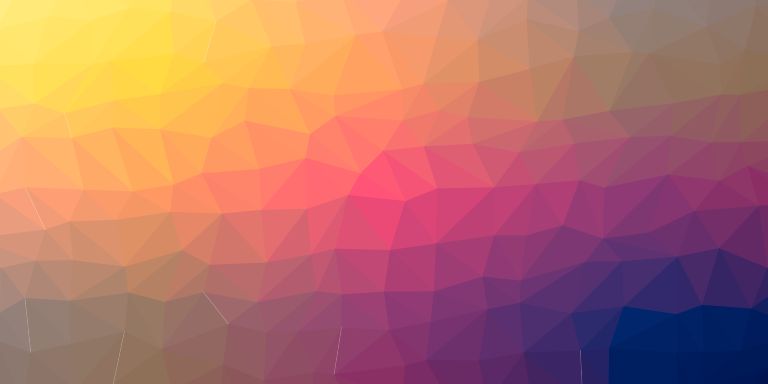
Write a WebGL 2 fragment shader that draws this background.

```glsl
#version 300 es
precision highp float;
// Low-poly background: a jittered, slightly tilted grid split into flat triangles.
// Each triangle takes its colour at its centroid, from one five-stop ramp run along
// both x and y and averaged in CIE Lab.

#define CELL vec2(0.117, 0.106)     // grid spacing, in canvas heights
#define ORIGIN vec2(-0.03, 0.085)   // position of grid vertex (0, 0)
#define TILT 0.07                   // rise of the rows towards the right
#define JITTER vec2(0.68, 0.62)     // vertex scatter, in cells
#define STOP_YELLOW 0.20
#define STOP_PINK 0.50
#define STOP_NAVY 0.82
#define SEAM_CHANCE 0.035           // share of cells with a pale hairline
#define SEAM_WIDTH 0.0006
#define SEAM_ALPHA 0.35

uniform vec2 u_resolution;
out vec4 fragColor;

// Ramp colours in Lab
const vec3 PALE   = vec3(92.9, -7.0, 53.0);
const vec3 YELLOW = vec3(87.6, -1.7, 76.2);
const vec3 PINK   = vec3(59.6, 70.0, 15.4);
const vec3 NAVY   = vec3(18.6, 18.6, -43.8);
const vec3 DARK   = vec3(9.6, 20.0, -38.5);

vec2 hash2(vec2 p) {
    vec3 q = fract(p.xyx * vec3(0.1031, 0.1030, 0.0973));
    q += dot(q, q.yzx + 33.33);
    return fract((q.xx + q.yz) * q.zy);
}

float cross2(vec2 a, vec2 b) { return a.x * b.y - a.y * b.x; }

vec3 ramp(float t) {
    vec3 c = mix(PALE, YELLOW, clamp(t / STOP_YELLOW, 0.0, 1.0));
    c = mix(c, PINK, clamp((t - STOP_YELLOW) / (STOP_PINK - STOP_YELLOW), 0.0, 1.0));
    c = mix(c, NAVY, clamp((t - STOP_PINK) / (STOP_NAVY - STOP_PINK), 0.0, 1.0));
    return mix(c, DARK, clamp((t - STOP_NAVY) / (1.0 - STOP_NAVY), 0.0, 1.0));
}

vec3 labToRgb(vec3 lab) {
    float fy = (lab.x + 16.0) / 116.0;
    vec3 f = max(vec3(fy + lab.y / 500.0, fy, fy - lab.z / 200.0), 0.0);
    vec3 xyz = f * f * f * vec3(0.9505, 1.0, 1.089);
    vec3 lin = vec3(dot(xyz, vec3(3.2406, -1.5372, -0.4986)),
                    dot(xyz, vec3(-0.9689, 1.8758, 0.0415)),
                    dot(xyz, vec3(0.0557, -0.2040, 1.0570)));
    lin = clamp(lin, 0.0, 1.0);
    return mix(12.92 * lin, 1.055 * pow(lin, vec3(1.0 / 2.4)) - 0.055,
               step(0.0031308, lin));
}

vec2 vertex(vec2 id) {
    vec2 v = ORIGIN + CELL * (id + JITTER * (hash2(id + 17.0) - 0.5));
    return v + vec2(0.0, TILT * v.x);
}

// Signed distance to the line a-b, positive on its left
float edgeDistance(vec2 p, vec2 a, vec2 b) {
    return cross2(b - a, p - a) / max(length(b - a), 1e-5);
}

float segmentDistance(vec2 p, vec2 a, vec2 b) {
    vec2 ab = b - a;
    return length(p - a - ab * clamp(dot(p - a, ab) / dot(ab, ab), 0.0, 1.0));
}

// Smaller area of the two triangles on diagonal a-c; negative if it leaves the quad
float splitQuality(vec2 a, vec2 b, vec2 c, vec2 d) {
    return min(cross2(b - a, c - a), cross2(c - a, d - a));
}

// Flat triangle colour in rgb, premultiplied by its smooth coverage in a
vec4 facet(vec2 p, vec2 a, vec2 b, vec2 c, float pixel) {
    float inside = min(edgeDistance(p, a, b), min(edgeDistance(p, b, c), edgeDistance(p, c, a)));
    float cover = clamp(inside / pixel + 0.5, 0.0, 1.0);
    if (cover <= 0.0) return vec4(0.0);
    vec2 centre = (a + b + c) / 3.0;
    float across = centre.x * u_resolution.y / u_resolution.x;
    vec3 lab = 0.5 * (ramp(across) + ramp(1.0 - centre.y));
    return vec4(labToRgb(lab), 1.0) * cover;
}

void main() {
    vec2 p = gl_FragCoord.xy / u_resolution.y;
    float pixel = 1.0 / u_resolution.y;
    vec2 home = floor((p - vec2(0.0, TILT * p.x) - ORIGIN) / CELL);
    vec4 sum = vec4(0.0);
    float seam = 0.0;

    // Jitter lets neighbouring quads reach into this cell
    for (int j = -1; j <= 1; j++) {
        for (int i = -1; i <= 1; i++) {
            vec2 id = home + vec2(i, j);
            vec2 a = vertex(id), b = vertex(id + vec2(1, 0));
            vec2 c = vertex(id + vec2(1, 1)), d = vertex(id + vec2(0, 1));
            if (splitQuality(a, b, c, d) > splitQuality(b, c, d, a)) {
                sum += facet(p, a, b, c, pixel) + facet(p, a, c, d, pixel);
            } else {
                sum += facet(p, b, c, d, pixel) + facet(p, b, d, a, pixel);
            }
            // Rare pale hairline along the left side of a quad
            float line = clamp(0.5 + (SEAM_WIDTH - segmentDistance(p, a, d)) / pixel, 0.0, 1.0);
            seam = max(seam, line * step(hash2(id + 91.0).x, SEAM_CHANCE));
        }
    }
    vec3 colour = sum.rgb / max(sum.a, 1e-4);
    fragColor = vec4(mix(colour, vec3(1.0), seam * SEAM_ALPHA), 1.0);
}
```
